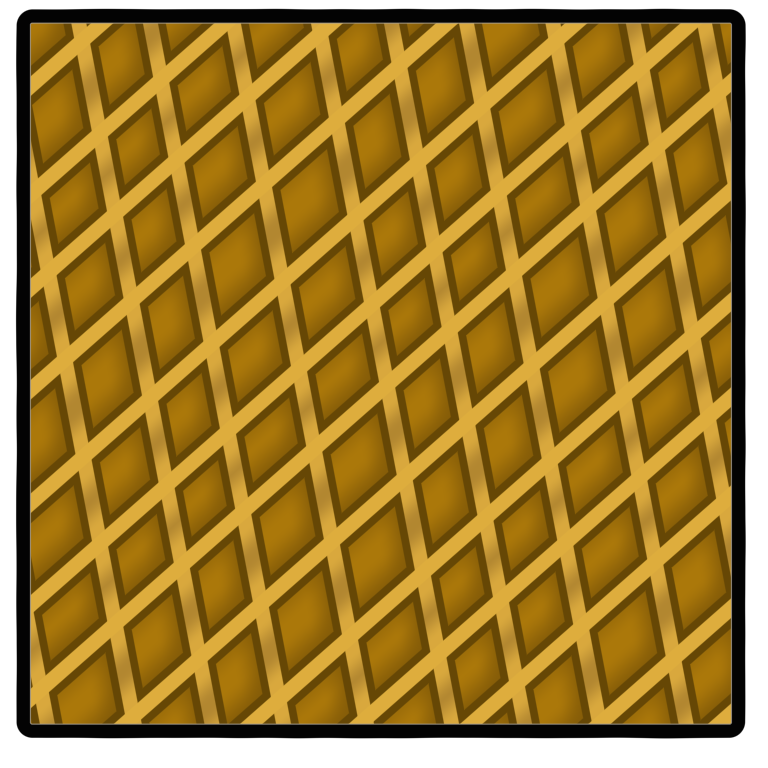
Write a Shadertoy shader that draws this pattern.

```glsl
float linePosition(float k, float phase) {
    return k + 0.065 * cos(1.745 * k - phase);
}

// Distances to the unevenly spaced lines before and after t
vec2 lineGaps(float t, float phase) {
    float k = floor(t);
    if (t < linePosition(k, phase)) k -= 1.0;
    else if (t > linePosition(k + 1.0, phase)) k += 1.0;
    return vec2(t - linePosition(k, phase), linePosition(k + 1.0, phase) - t);
}

vec2 gradientAt(vec2 cell) {
    float angle = 6.2832 * fract(sin(dot(cell, vec2(127.1, 311.7))) * 43758.5);
    return vec2(cos(angle), sin(angle));
}

float gradientNoise(vec2 p) {
    vec2 i = floor(p), f = fract(p);
    vec2 s = f * f * (3.0 - 2.0 * f);
    vec2 e = vec2(1.0, 0.0);
    float low = mix(dot(gradientAt(i), f), dot(gradientAt(i + e), f - e), s.x);
    float high = mix(dot(gradientAt(i + e.yx), f - e.yx), dot(gradientAt(i + 1.0), f - 1.0), s.x);
    return mix(low, high, s.y);
}

float roundedBox(vec2 p, vec2 halfSize, float radius) {
    vec2 q = abs(p) - halfSize + radius;
    return length(max(q, 0.0)) + min(max(q.x, q.y), 0.0) - radius;
}

vec3 lattice(vec2 p, float pixel) {
    // Skewed coordinates, one unit per rib spacing
    float depth = 1.0 - p.y;
    vec2 steep = lineGaps((p.x - 0.19 * depth + 0.0094) / 0.1029, 0.7);
    vec2 slant = lineGaps((depth + 0.88 * p.x - 0.1458) / 0.1345, 1.4);
    float steepGap = min(steep.x, steep.y);
    float slantGap = min(slant.x, slant.y);
    float edge = pixel / 0.101;

    // Recessed panels, shaded toward the right and lower sides
    float light = smoothstep(0.1, 0.55, slant.y) * smoothstep(0.05, 0.5, steep.y);
    light *= mix(0.6, 1.0, smoothstep(0.15, 0.42, slant.x));
    vec3 panel = mix(vec3(0.52, 0.36, 0.03), vec3(0.67, 0.47, 0.04), light);
    float inside = smoothstep(-edge, edge, min(steepGap, slantGap) - 0.195);
    vec3 color = mix(vec3(0.40, 0.28, 0.02), panel, inside);

    // Steep ribs darken between crossings, slanted ribs lie on top
    vec3 steepRib = mix(vec3(0.85, 0.66, 0.24), vec3(0.70, 0.53, 0.19), smoothstep(0.18, 0.5, slantGap));
    color = mix(steepRib, color, smoothstep(-edge, edge, steepGap - 0.095));
    return mix(vec3(0.87, 0.68, 0.24), color, smoothstep(-edge, edge, slantGap - 0.095));
}

void mainImage(out vec4 fragColor, in vec2 fragCoord) {
    vec2 p = fragCoord / iResolution.xy;
    float pixel = 0.8 / min(iResolution.x, iResolution.y);
    vec2 centered = p - vec2(0.496, 0.5135);

    // Slightly wavy black frame with a thin pale inner seam
    float outer = roundedBox(centered, vec2(0.4745), 0.021) + 0.001 * gradientNoise(p * 18.0);
    float inner = roundedBox(centered, vec2(0.457), 0.003);
    vec3 color = lattice(p, pixel);
    color = mix(color, vec3(0.65, 0.62, 0.57), smoothstep(-pixel, pixel, inner + 0.0012));
    color = mix(color, vec3(0.01), smoothstep(-pixel, pixel, inner));
    color = mix(color, vec3(1.0), smoothstep(-pixel, pixel, outer));
    fragColor = vec4(color, 1.0);
}
```
